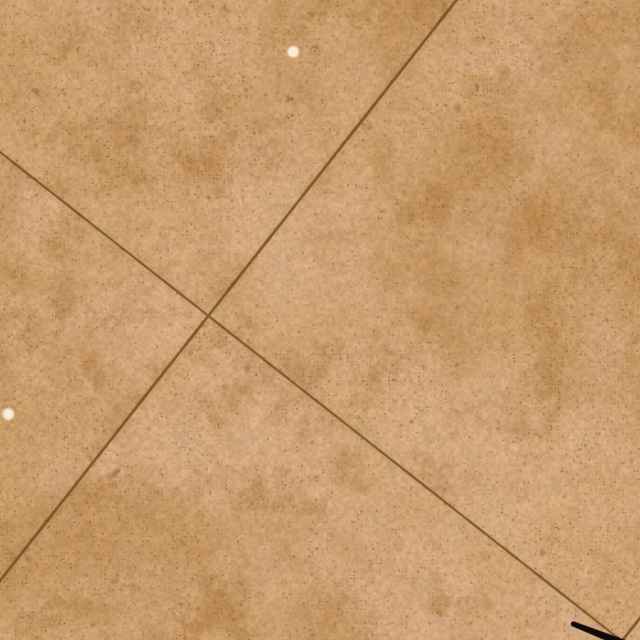
This texture is drawn by a WebGL 2 fragment shader. Its source:

```glsl
#version 300 es
precision highp float;
// Sandstone floor tiles laid on the diagonal, with thin dark joints, stains, pits and grain.
uniform vec2 u_resolution;
out vec4 outColor;

const vec3 PALE   = vec3(0.83, 0.66, 0.50);
const vec3 SAND   = vec3(0.80, 0.63, 0.43);
const vec3 OCHRE  = vec3(0.755, 0.57, 0.365);
const vec3 BROWN  = vec3(0.68, 0.48, 0.25);
const vec3 PIT    = vec3(0.52, 0.35, 0.16);
const vec3 JOINT  = vec3(0.46, 0.30, 0.09);
const vec3 GLINT  = vec3(1.00, 0.95, 0.87);
const vec3 SLIVER = vec3(0.06, 0.04, 0.04);

const vec2  CROSSING = vec2(0.3255, 0.5065);  // where four tiles meet
const vec2  TILE_AXIS = vec2(0.786, -0.618);  // direction of the falling joint
const float TILE_SIZE = 0.822;
const vec2  JOINT_HALF = vec2(0.0021, 0.0017);
const float JOINT_SOFT = 0.0012;
const float GRAIN = 0.10;
const float GLINT_RADIUS = 0.0085;
const vec2  GLINTS[2] = vec2[2](vec2(0.458, 0.919), vec2(0.013, 0.353));
const vec2  SLIVER_START = vec2(0.896, 0.025);
const vec2  SLIVER_END = vec2(0.975, -0.006);

float hash(vec2 p) {
    vec3 q = fract(p.xyx * 0.1031);
    q += dot(q, q.yzx + 33.33);
    return fract((q.x + q.y) * q.z);
}

float noise(vec2 p) {
    vec2 i = floor(p), f = fract(p);
    f = f * f * (3.0 - 2.0 * f);
    return mix(mix(hash(i), hash(i + vec2(1, 0)), f.x),
               mix(hash(i + vec2(0, 1)), hash(i + vec2(1, 1)), f.x), f.y);
}

// Slowly decaying octaves keep the mottling fine.
float fbm(vec2 p) {
    float sum = 0.0, amp = 0.36;
    for (int i = 0; i < 6; i++) {
        sum += amp * noise(p);
        p = mat2(1.6, 1.2, -1.2, 1.6) * p + 17.3;
        amp *= 0.66;
    }
    return sum;
}

// Coverage of small irregular pits, one at most in each cell of a jittered grid.
float pits(vec2 p, float cells, float density, float radius, float pixel) {
    vec2 g = p * cells, id = floor(g);
    vec2 centre = 0.3 + 0.4 * vec2(hash(id + 3.1), hash(id + 47.7));
    vec2 d = fract(g) - centre;
    float angle = 6.2832 * hash(id + 91.3);
    d = mat2(cos(angle), sin(angle), -sin(angle), cos(angle)) * d;
    d.y *= 1.0 + hash(id + 13.9);
    d += 0.25 * (vec2(noise(g * 5.0), noise(g * 5.0 + 31.0)) - 0.5);
    float size = radius * (0.5 + hash(id + 23.5));
    float soft = 0.06 + 0.8 * pixel * cells;
    float shape = 1.0 - smoothstep(size - soft, size + soft, length(d));
    return shape * step(hash(id), density) * (0.3 + 0.7 * hash(id + 71.0));
}

float glow(vec2 p, vec2 centre, float spread) {
    vec2 d = (p - centre) / spread;
    return exp(-dot(d, d));
}

float taperedLine(vec2 p, vec2 a, vec2 b) {
    vec2 ab = b - a;
    float t = clamp(dot(p - a, ab) / dot(ab, ab), 0.0, 1.0);
    return length(p - a - ab * t) - mix(0.004, 0.0065, t);
}

void main() {
    float pixel = 1.0 / min(u_resolution.x, u_resolution.y);
    vec2 uv = gl_FragCoord.xy * pixel;

    // Tile frame
    vec2 rel = uv - CROSSING;
    vec2 tile = vec2(dot(rel, TILE_AXIS), dot(rel, vec2(-TILE_AXIS.y, TILE_AXIS.x))) / TILE_SIZE;
    vec2 id = floor(tile);
    vec2 stone = uv + 7.0 * vec2(hash(id + 5.0), hash(id + 9.0)) + 3.0;

    // Mottled stone under uneven light
    float light = 0.16 * glow(uv, vec2(0.46, 0.56), 0.24) + 0.24 * glow(uv, vec2(0.85, 0.08), 0.32)
                + 0.10 * glow(uv, vec2(0.22, 0.85), 0.22) - 0.12 * glow(uv, vec2(1.0, 0.75), 0.28)
                - 0.13 * glow(uv, vec2(0.0, 0.15), 0.3) - 0.08 * glow(uv, vec2(0.0, 1.0), 0.15);
    float cloud = fbm(stone * 6.0);
    vec3 color = mix(OCHRE, PALE, smoothstep(0.22, 0.70, cloud + light));
    color = mix(color, SAND, 0.6 * smoothstep(0.40, 0.62, fbm(stone * 7.0 + 40.0)));
    float stain = smoothstep(0.47, 0.76, fbm(stone * 12.0 + 80.0) - 0.35 * light);
    color = mix(color, BROWN, 0.5 * stain);

    // Grain and pits, thicker where the stone is stained
    float grain = noise(uv * 260.0) + 0.7 * noise(uv * 140.0 + 19.0) - 0.85;
    color *= 1.0 + GRAIN * grain;
    float wear = smoothstep(0.35, 0.65, fbm(stone * 6.0 + 120.0)) + stain;
    color = mix(color, PIT, 0.55 * pits(stone, 170.0, 0.10 + 0.22 * wear, 0.25, pixel));
    color = mix(color, PIT, 0.45 * pits(stone + 2.7, 95.0, 0.03 + 0.10 * wear, 0.20, pixel));
    color = mix(color, PIT, 0.55 * pits(stone + 5.3, 30.0, 0.02 + 0.04 * wear, 0.15, pixel));

    // Joints with a faint soiled border
    vec2 gap = abs(tile - round(tile)) * TILE_SIZE;
    vec2 halfWidth = JOINT_HALF * (0.85 + 0.3 * noise(uv * 45.0));
    float soft = max(JOINT_SOFT, pixel);
    vec2 line = 1.0 - smoothstep(halfWidth - soft, halfWidth + soft, gap);
    color *= 1.0 - 0.08 * exp(-min(gap.x, gap.y) / 0.004);
    color = mix(color, JOINT, 0.85 * max(line.x, line.y));

    // Bright reflections
    for (int i = 0; i < 2; i++) {
        float d = length(uv - GLINTS[i]) - GLINT_RADIUS;
        color = mix(color, GLINT, 0.92 * (1.0 - smoothstep(-0.003, 0.002 + pixel, d)));
    }

    // Dark sliver lying at the lower edge
    float sliver = taperedLine(uv, SLIVER_START, SLIVER_END);
    color = mix(color, SLIVER, 1.0 - smoothstep(-pixel, pixel, sliver));

    outColor = vec4(color, 1.0);
}
```
